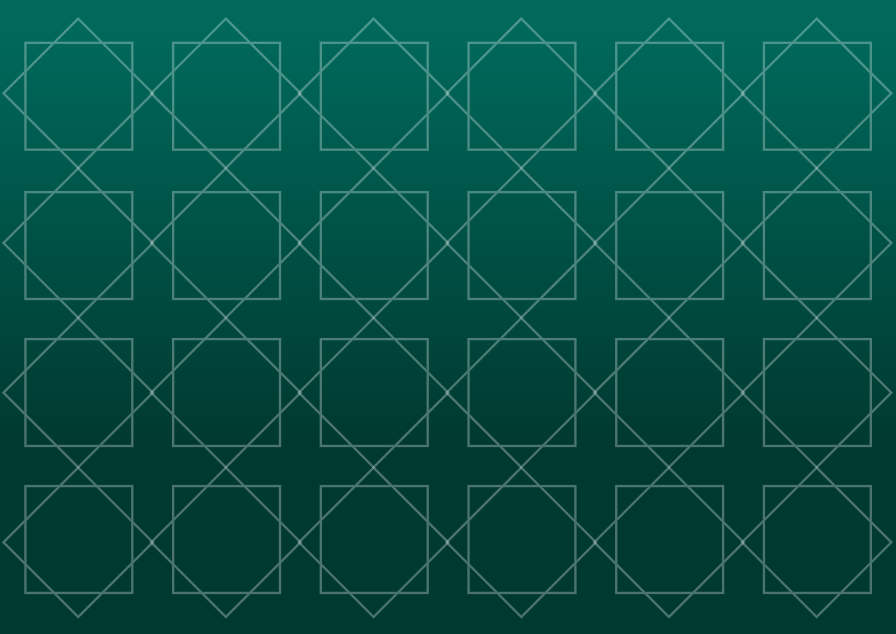
Give the GLSL for this pattern, as a WebGL 2 fragment shader.

```glsl
#version 300 es
precision highp float;
// Six by four eight-pointed stars of thin translucent outlines on a teal gradient.

uniform vec2 u_resolution;
out vec4 fragColor;

// Coverage of a line two units wide, given the distance to its centre.
float stroke(float dist, float pixel) {
    return clamp((1.0 - abs(dist)) / pixel + 0.5, 0.0, 1.0);
}

float squareDistance(vec2 p, float halfSide) {
    p = abs(p);
    return max(p.x, p.y) - halfSide;
}

float diamondDistance(vec2 p, float halfDiagonal) {
    p = abs(p);
    return (p.x + p.y - halfDiagonal) * 0.70711;
}

void main() {
    // Design space: 768 by 543.5 units, measured down from the top left.
    vec2 uv = gl_FragCoord.xy / u_resolution;
    vec2 p = vec2(uv.x, 1.0 - uv.y) * vec2(768.0, 543.5);
    float pixel = 768.0 / u_resolution.x;

    // Background: teal fading to a flat dark green.
    float fade = clamp((1.0 - uv.y - 0.04) / 0.66, 0.0, 1.0);
    vec3 color = mix(vec3(0.0, 0.412, 0.361), vec3(0.0, 0.224, 0.188), fade);

    // Stars: each is one translucent layer, so only neighbours add up.
    for (int row = 0; row < 4; row++) {
        for (int column = 0; column < 6; column++) {
            vec2 cell = vec2(column, row);
            vec2 diamondCenter = vec2(67.0, 80.0) + cell * vec2(126.6, 128.3);
            // The first row of squares stands slightly further apart.
            vec2 squareCenter = vec2(67.6, 82.5) + cell * vec2(126.6, 126.0);
            squareCenter.y += 2.0 * min(cell.y, 1.0);

            float diamond = stroke(diamondDistance(p - diamondCenter, 64.0), pixel);
            float square = stroke(squareDistance(p - squareCenter, 45.8), pixel);
            color = mix(color, vec3(1.0), 0.3 * max(diamond, square));
        }
    }

    fragColor = vec4(color, 1.0);
}
```
